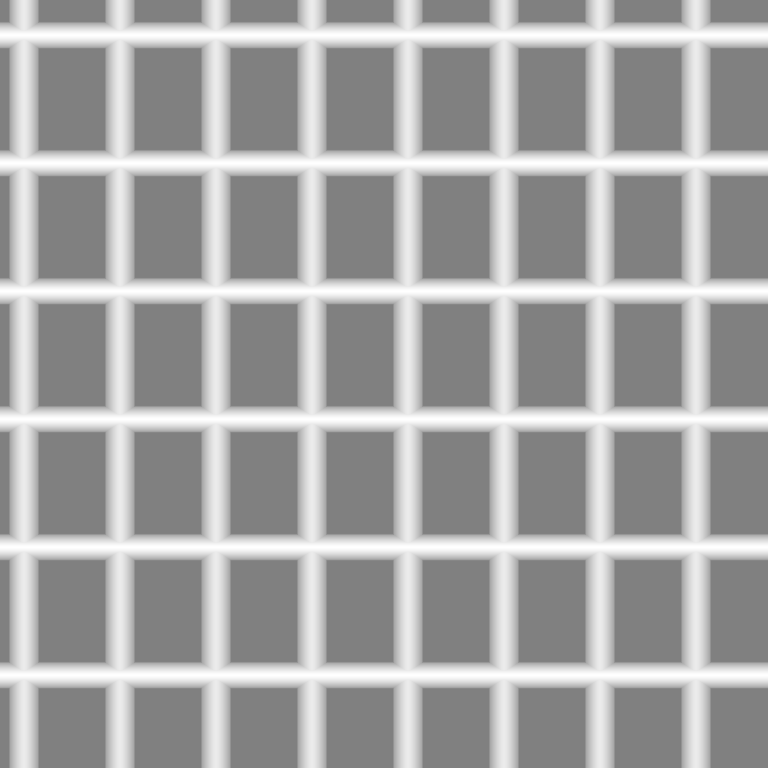
Write a WebGL 1 fragment shader that draws this pattern.

```glsl
precision highp float;
// Grid of soft, rounded pale bars over flat mid-grey, 8 columns by 6 rows.

uniform vec2 u_resolution;

const float GREY = 0.5;

// Brightness of a bar: rim at its edge, rising to crest along its middle.
// All lengths are fractions of one cell.
float bar(float position, float center, float halfWidth, float rim, float crest, float pixel) {
  float offset = abs(fract(position - center + 0.5) - 0.5);
  float t = min(offset / halfWidth, 1.0);
  float shade = mix(crest, rim, pow(t, 1.5));
  float coverage = 1.0 - smoothstep(-pixel, pixel, offset - halfWidth);
  return mix(GREY, shade, coverage);
}

void main() {
  vec2 repeats = vec2(8.0, 6.0);
  vec2 cell = gl_FragCoord.xy / u_resolution * repeats;
  vec2 pixel = repeats / u_resolution;

  float upright = bar(cell.x, 0.25, 0.152, 0.63, 0.925, pixel.x);
  float level = bar(cell.y, 0.725, 0.101, 0.63, 1.0, pixel.y);

  // The brighter bar wins where they cross
  gl_FragColor = vec4(vec3(max(upright, level)), 1.0);
}
```
